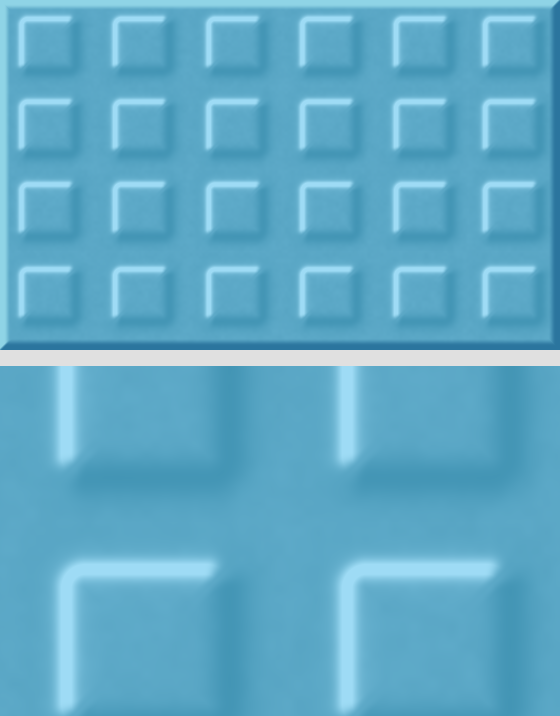
Top, the full canvas; bottom, a detail of the centre.
Write a Shadertoy shader that draws this pattern.

```glsl
// A blue embossed plate: six by four raised square studs inside a bevelled rim.
// Rounded-box distances give each stud a narrow highlight and a broad shadow,
// chosen by the slope towards the upper left; value noise mottles the surface.

float hash(vec2 p) {
    vec3 q = fract(p.xyx * 0.1031);
    q += dot(q, q.yzx + 33.33);
    return fract((q.x + q.y) * q.z);
}

float noise(vec2 p) {
    vec2 i = floor(p), f = fract(p);
    f = f * f * (3.0 - 2.0 * f);
    return mix(mix(hash(i), hash(i + vec2(1, 0)), f.x),
               mix(hash(i + vec2(0, 1)), hash(i + vec2(1, 1)), f.x), f.y);
}

float roundedBox(vec2 p, vec2 halfSize, float radius) {
    vec2 q = abs(p) - halfSize + radius;
    return length(max(q, 0.0)) + min(max(q.x, q.y), 0.0) - radius;
}

float stud(vec2 p) {
    return roundedBox(p, vec2(0.076, 0.073), 0.018);
}

// Position relative to the nearest stud; last column and row sit slightly off pitch
vec2 studLocal(vec2 p) {
    vec2 pitch = vec2(0.2675, 0.2365), first = vec2(0.1375, 0.127);
    vec2 id = clamp(round((p - first) / pitch), vec2(0), vec2(5, 3));
    vec2 shift = vec2(-0.0125, 0.006) * step(vec2(4.5, 2.5), id);
    return p - first - id * pitch - shift;
}

void mainImage(out vec4 fragColor, in vec2 fragCoord) {
    // Height is one unit, y runs downwards from the top
    vec2 size = vec2(iResolution.x / iResolution.y, 1.0);
    vec2 p = fragCoord / iResolution.y;
    p.y = 1.0 - p.y;

    // Mottled base
    vec3 color = vec3(0.36, 0.66, 0.78);
    float mottle = 0.6 * noise(p * 55.0) + 0.4 * noise(p * 110.0) - 0.5;
    color += 0.022 * mottle;

    // Stud relief, lit from the upper left
    vec2 local = studLocal(p);
    float d = stud(local);
    vec2 toLight = vec2(-0.006);
    float facing = (stud(local + toLight) - stud(local - toLight)) / 0.012;
    float ridge = exp(-pow(d / 0.0095, 2.0)) + 0.22 * exp(-pow(d / 0.022, 2.0));
    float lit = smoothstep(0.0, 1.0, facing) * min(ridge, 1.0);
    float fall = d - 0.003;
    float shade = smoothstep(0.0, 1.0, -facing) * exp(-pow(fall / 0.02, 2.0));
    float halo = exp(-pow((d - 0.012) / 0.035, 2.0)) * smoothstep(-0.01, 0.015, d);
    color = mix(color, vec3(0.29, 0.61, 0.73), 0.3 * halo);
    color = mix(color, vec3(0.25, 0.575, 0.70), 0.85 * shade);
    color = mix(color, vec3(0.62, 0.86, 0.96), lit);

    // Rim: pale on the left and top, dark on the right and bottom
    float paleEdge = min(p.x, p.y);
    float darkEdge = min(size.x - p.x, size.y - p.y);
    float pale = 1.0 - smoothstep(0.012, 0.03, paleEdge);
    float dark = 1.0 - smoothstep(0.012, 0.034, darkEdge);
    float mitre = smoothstep(-0.006, 0.006, darkEdge - paleEdge);
    color = mix(color, vec3(0.56, 0.83, 0.90), pale * mitre);
    color = mix(color, vec3(0.17, 0.46, 0.62), dark * (1.0 - mitre));

    fragColor = vec4(color, 1.0);
}
```
